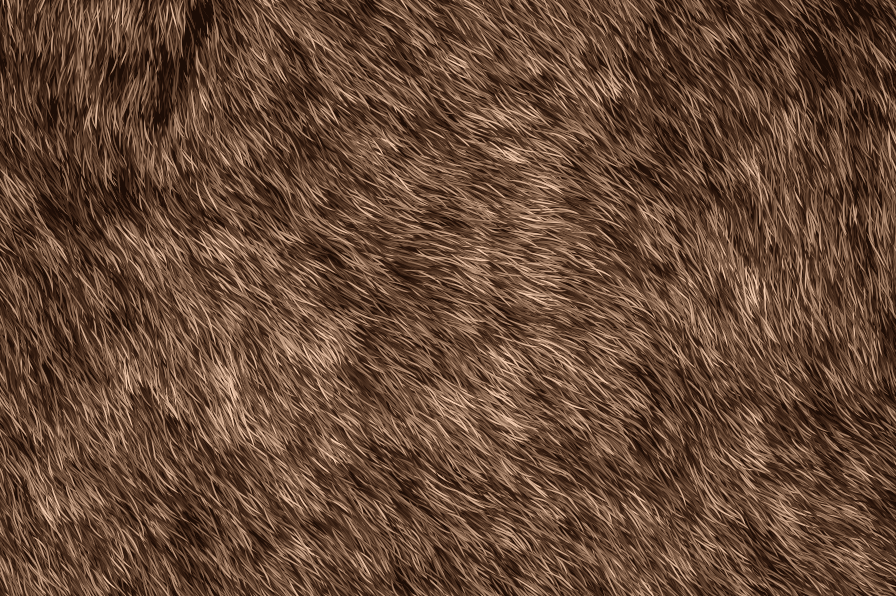
This texture is drawn by a WebGL 2 fragment shader. Its source:

```glsl
#version 300 es
precision highp float;
// Dense short brown fur: thousands of thin tapered hairs, painted in layers
// from dark undercoat to pale tips. A smooth flow field combs the hairs, and
// noise plus a few soft folds gathers them into light and dark tufts.

uniform vec2 u_resolution;
out vec4 fragColor;

#define LAYERS 7
#define STRANDS 5
#define CELL 0.038
#define HAIR_LENGTH 0.034
#define HAIR_WIDTH 0.0014
#define HAIR_SLANT 0.60
#define BASE_TONE 0.51
#define HAIR_CONTRAST 0.80
#define TUFT_CONTRAST 0.42
#define HAIR_SHADOW 0.10
#define DARK_BROWN vec3(0.11, 0.05, 0.025)
#define PALE_TAN vec3(0.88, 0.73, 0.62)

vec4 hash4(vec3 p) {
    vec4 q = fract(p.xyzx * vec4(0.1031, 0.1030, 0.0973, 0.1099));
    q += dot(q, q.wzxy + 33.33);
    return fract((q.xxyz + q.yzzw) * q.zywx);
}

float gradientAt(vec2 cell, vec2 offset) {
    float a = 6.2832 * hash4(vec3(cell, 71.0)).x;
    return dot(vec2(cos(a), sin(a)), offset);
}

float gradientNoise(vec2 p) {
    vec2 i = floor(p), f = p - i;
    vec2 u = f * f * f * (f * (f * 6.0 - 15.0) + 10.0);
    vec2 e = vec2(1.0, 0.0);
    return mix(mix(gradientAt(i, f), gradientAt(i + e, f - e), u.x),
               mix(gradientAt(i + e.yx, f - e.yx), gradientAt(i + 1.0, f - 1.0), u.x), u.y);
}

float bump(vec2 p, vec2 center, vec2 radius) {
    vec2 d = (p - center) / radius;
    return exp(-dot(d, d));
}

float segmentDistance(vec2 p, vec2 a, vec2 b) {
    vec2 ab = b - a;
    return length(p - a - ab * clamp(dot(p - a, ab) / dot(ab, ab), 0.0, 1.0));
}

// Combing direction in radians
float flowAngle(vec2 p) {
    float a = -0.82;
    a -= 1.05 * bump(p, vec2(0.18, 0.95), vec2(0.24));
    a -= 0.40 * bump(p, vec2(0.12, 0.20), vec2(0.32));
    a += 0.50 * bump(p, vec2(0.85, 0.56), vec2(0.33, 0.25));
    a -= 0.75 * bump(p, vec2(1.32, 0.60), vec2(0.24, 0.32));
    a += 0.40 * bump(p, vec2(1.45, 0.18), vec2(0.22));
    return a + 0.40 * gradientNoise(p * 3.5) + 0.28 * gradientNoise(p * 9.0 + 5.0);
}

// Broad light, tufts and the shadowed folds
float coatTone(vec2 p) {
    float tone = TUFT_CONTRAST * gradientNoise(p * vec2(17.0, 23.0))
               + 0.20 * gradientNoise(p * 5.0 + 9.0);
    tone += 0.07 * bump(p, vec2(0.85, 0.45), vec2(0.35, 0.25));
    tone += 0.07 * bump(p, vec2(0.35, 0.38), vec2(0.20));
    float crease = segmentDistance(p, vec2(0.35, 1.0), vec2(0.27, 0.80));
    tone -= 0.50 * exp(-crease * crease * 2200.0);
    tone -= 0.24 * bump(p, vec2(0.16, 0.68), vec2(0.17, 0.05));
    tone -= 0.36 * bump(p, vec2(1.12, 0.75), vec2(0.05, 0.06));
    tone -= 0.24 * bump(p, vec2(1.38, 0.93), vec2(0.12, 0.11));
    tone -= 0.18 * bump(p, vec2(0.63, 0.49), vec2(0.08, 0.06));
    vec2 edge = p - vec2(0.75, 0.45);
    return tone - 0.11 * dot(edge, edge);
}

void main() {
    vec2 p = gl_FragCoord.xy / u_resolution.y;
    float pixel = 1.0 / u_resolution.y;
    float angle = flowAngle(p);
    vec2 along = vec2(cos(angle), sin(angle));
    vec2 across = vec2(-along.y, along.x);
    float tone = 0.10 + 0.3 * coatTone(p);

    for (int layer = 0; layer < LAYERS; layer++) {
        float height = float(layer) / float(LAYERS - 1);
        vec2 shift = vec2(0.37, 0.61) * float(layer);
        vec2 home = floor(p / CELL + shift);
        for (int n = 0; n < 9 * STRANDS; n++) {
            // Neighbouring cells are visited in a fixed order, so overlaps agree
            int k = n / STRANDS;
            vec2 cell = home + vec2(k % 3, k / 3) - 1.0;
            vec4 h = hash4(vec3(cell + 40.0, float(layer * STRANDS + n % STRANDS) + 3.0));
            vec2 root = (cell + h.xy - shift) * CELL;
            vec2 d = p - root;
            vec2 q = vec2(dot(d, along), dot(d, across));
            float t = q.x / (HAIR_LENGTH * mix(0.6, 1.0, h.w));
            float bend = (fract(h.w * 17.0) - 0.5) * 0.010;
            float side = abs(q.y - HAIR_SLANT * (h.z - 0.5) * q.x - bend * t * t);
            float width = HAIR_WIDTH * (1.0 - 0.6 * t * t);
            float taper = 1.0 - smoothstep(0.55, 1.0, abs(t));
            float cover = taper * clamp((width - side) / pixel + 0.5, 0.0, 1.0);
            // Thin contact shadow beside each hair
            tone -= HAIR_SHADOW * taper * (1.0 - smoothstep(width, 3.0 * width, side))
                  * smoothstep(0.0, 0.4, tone);
            if (cover > 0.0) {
                float shade = HAIR_CONTRAST * (fract(h.z * 29.0) - 0.5);
                float hair = BASE_TONE + mix(-0.20, 0.05, height) + shade
                           + 0.10 * t + coatTone(root);
                tone = mix(tone, hair, cover);
            }
        }
    }

    // Darker tones lean warmer
    vec3 ramp = pow(vec3(clamp(tone, 0.0, 1.1)), vec3(1.0, 1.11, 1.24));
    fragColor = vec4(mix(DARK_BROWN, PALE_TAN, ramp), 1.0);
}
```
